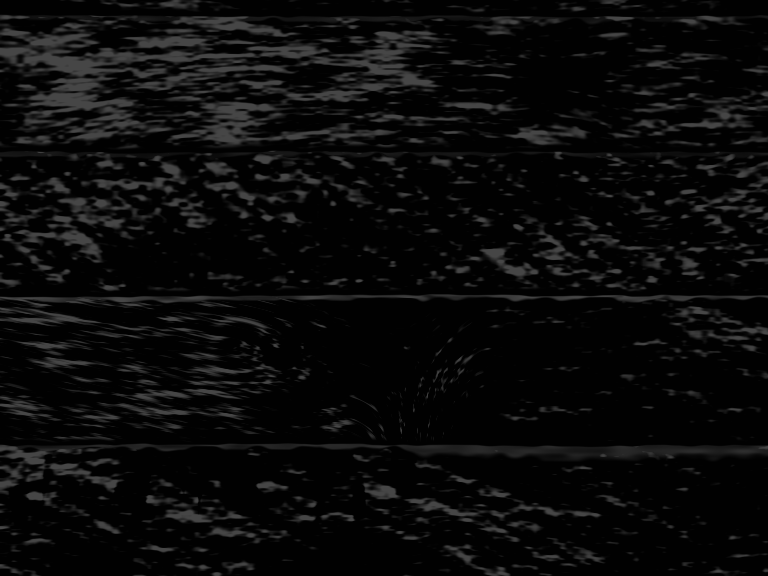
A WebGL 2 fragment shader for this texture:

```glsl
#version 300 es
precision highp float;
// Charred, weathered planks: four wide horizontal boards and a sliver above.
// Stretched noise makes the grain; a wear field per board decides how much
// grey survives over black. Seams, a knot, an arched figure and drips follow.

#define CHAR_BLACK vec3(0.004)
#define WORN_GREY vec3(0.275)
#define TOP_SEAM 0.028
#define BOARD_STEP 0.230
#define BOARD_GROWTH 0.006
#define GRAIN_CONTRAST 1.7
#define WEAR_LOW -0.03
#define WEAR_HIGH 0.44
#define PATCHINESS 0.42

uniform vec2 u_resolution;
out vec4 fragColor;

// Per board: wear at left, wear at right, lip brightness, grain length factor
const vec4 BOARDS[5] = vec4[5](
  vec4(-0.16, -0.10, 0.0, 16.0),
  vec4(0.15, 0.00, 0.35, 15.0),
  vec4(0.07, 0.06, 0.30, 30.0),
  vec4(-0.08, -0.25, 0.85, 10.0),
  vec4(0.00, -0.13, 0.55, 15.0));

float hash(vec2 p) {
  return fract(sin(dot(p, vec2(127.1, 311.7))) * 43758.5453);
}

float noise(vec2 p) {
  vec2 i = floor(p), f = fract(p);
  f = f * f * (3.0 - 2.0 * f);
  return mix(mix(hash(i), hash(i + vec2(1, 0)), f.x),
             mix(hash(i + vec2(0, 1)), hash(i + vec2(1, 1)), f.x), f.y);
}

// Soft elliptical spot, 1 at its centre
float spot(vec2 p, vec2 centre, vec2 radius) {
  vec2 d = (p - centre) / radius;
  return exp(-dot(d, d));
}

// Depth of the k-th seam below the top edge, slightly uneven
float seamDepth(float k, float x) {
  float wobble = 0.005 * noise(vec2(x * 4.0, k * 9.0))
               + 0.003 * noise(vec2(x * 40.0, k * 5.0)) - 0.004;
  return TOP_SEAM + BOARD_STEP * k + BOARD_GROWTH * k * k + wobble;
}

// Three octaves of streaks running along the board, centred on zero
float grain(vec2 p, float stretch) {
  return 0.40 * noise(p * vec2(stretch, 72.0))
       + 0.35 * noise(p * vec2(stretch * 2.3, 145.0) + 31.0)
       + 0.25 * noise(p * vec2(85.0, 230.0) + 67.0) - 0.5;
}

// Bends grain lines into nested arches closing towards the right
vec2 archFigure(vec2 p) {
  vec2 q = p - vec2(0.40, 0.40);
  float ring = length(vec2(max(q.x, 0.0) * 0.6, q.y));
  float blend = 1.0 - smoothstep(0.6, 0.85, p.x);
  return vec2(p.x + 4.0 * q.y * blend, mix(p.y, 0.40 + ring, blend));
}

// Dark runs of random length hanging from the top of a board
float drips(float x, float depth) {
  float run = 0.02 + 0.15 * noise(vec2(x * 33.0, 3.0));
  float column = smoothstep(0.42, 0.66, noise(vec2(x * 48.0, depth * 9.0)));
  float span = 1.0 - 0.75 * smoothstep(0.70, 0.95, x);
  return column * span * (1.0 - smoothstep(run - 0.02, run + 0.02, depth));
}

void main() {
  vec2 p = gl_FragCoord.xy / u_resolution.y;
  float across = gl_FragCoord.x / u_resolution.x;
  float fromTop = 1.0 - p.y;

  // Find the board and the distances to the seams above and below
  int board = 0;
  float depth = fromTop + 0.2, below = 1.0;
  for (int k = 0; k < 5; k++) {
    float toSeam = seamDepth(float(k), p.x) - fromTop;
    if (toSeam < 0.0) { board = k + 1; depth = -toSeam; }
    else below = min(below, toSeam);
  }
  board = min(board, 4);
  vec4 trait = BOARDS[board];
  float seed = float(board) * 17.0;

  // Grain coordinates: drift, knot bulge and arched figure
  vec2 knot = vec2(0.973, 0.858);
  vec2 g = board == 3 ? archFigure(p) : p;
  g.y += 0.045 * noise(p * vec2(2.6, 4.0) + seed)
       + 0.010 * noise(p * vec2(9.0, 16.0) + seed);
  g.y += 0.5 * (p.y - knot.y) * spot(p, knot, vec2(0.09, 0.06));
  float streaks = grain(g + seed, trait.w);

  // Wear: board tone, broad patches, then the local stains and rubbed areas
  float wear = mix(trait.x, trait.y, smoothstep(0.15, 0.85, across));
  wear += PATCHINESS * (noise(p * vec2(3.2, 9.0) + seed) - 0.5);
  wear += 0.16 * (noise(p * vec2(11.0, 26.0) + seed) - 0.5);
  wear -= 0.38 * spot(p, knot, vec2(0.065, 0.045));
  wear -= 0.80 * spot(p, vec2(0.642, 0.955), vec2(0.014, 0.022));
  wear -= 0.30 * spot(p, vec2(0.30, 0.54), vec2(0.14, 0.035));
  wear += 0.22 * spot(p, vec2(0.08, 0.59), vec2(0.15, 0.07));
  wear += 0.18 * spot(p, vec2(1.25, 0.66), vec2(0.14, 0.06));
  wear += 0.18 * spot(p, vec2(0.27, 0.09), vec2(0.25, 0.035));
  wear += 0.24 * spot(p, vec2(1.06, 0.03), vec2(0.08, 0.03));
  if (board == 4) wear -= 0.45 * drips(p.x, depth);

  float light = smoothstep(WEAR_LOW, WEAR_HIGH, GRAIN_CONTRAST * streaks + wear);

  // Rubbed lip under each seam, thicker at the right of the lowest board
  float lipWidth = 0.010 + (board == 4 ? 0.016 * smoothstep(0.68, 0.75, p.x) : 0.0);
  float ragged = depth + 0.012 * (noise(p * vec2(38.0, 90.0)) - 0.5);
  float lip = 1.0 - smoothstep(lipWidth * 0.5, lipWidth, ragged);
  lip *= trait.z * (0.45 + 0.8 * noise(p * vec2(24.0, 120.0)));
  light = max(light, min(lip, 1.0));

  // Black gap and soft shadow above each seam
  float gap = below + 0.008 * (noise(p * vec2(30.0, 60.0)) - 0.5);
  light *= smoothstep(0.005, 0.016, gap) * smoothstep(0.0, 0.003, depth);

  fragColor = vec4(mix(CHAR_BLACK, WORN_GREY, light), 1.0);
}
```
